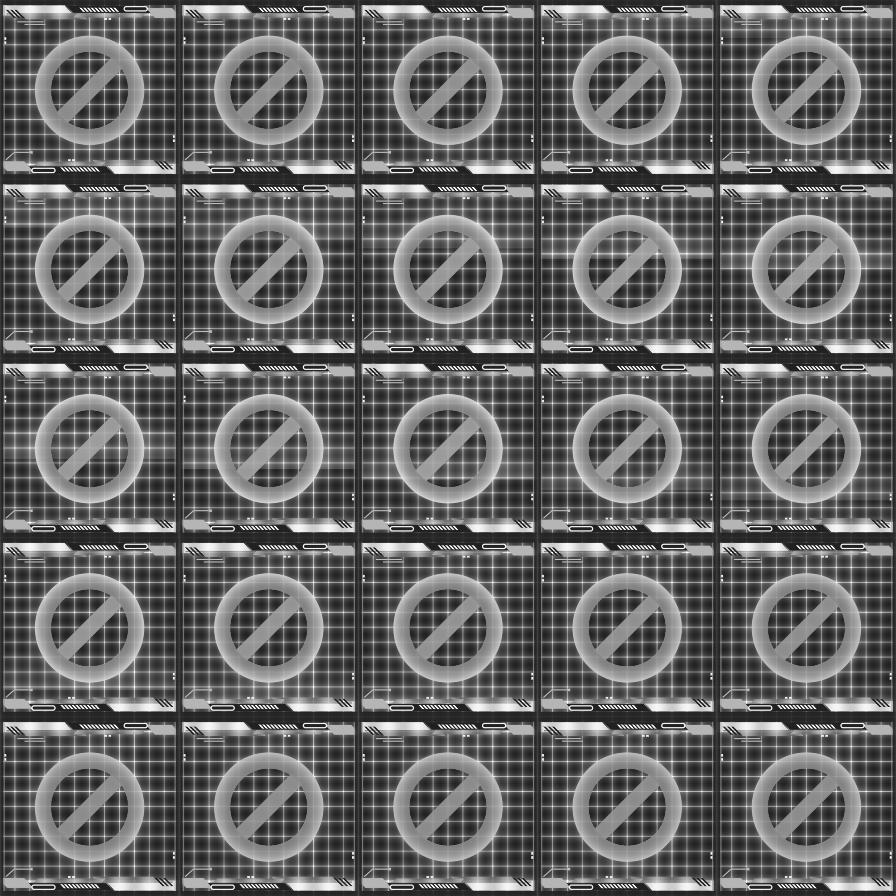
Reproduce this pattern procedurally as a WebGL 2 fragment shader.

```glsl
#version 300 es
precision highp float;
// Five by five monochrome display panels: glowing grid, barred ring, machined frame and a passing scan band.
uniform vec2 u_resolution;
out vec4 fragColor;

// Lengths are in panel widths; panel coordinates start at the upper left.
const float REPEATS = 5.0;
const float GRID_CELLS = 12.0;
const float GRID_HALF_WIDTH = 0.0026;
const float GRID_GLOW_REACH = 0.018;
const float GRID_GLOW = 0.21;
const float RING_OUTER = 0.305;
const float RING_INNER = 0.215;
const float BAR_HALF_WIDTH = 0.043;
const float SCAN_START = -0.02;
const float SCAN_STEP = 0.058;
const float SCAN_HEIGHT = 0.26;
const float GAP_X = 0.018;
const float GAP_Y = 0.028;
const float BACKGROUND = 0.09;
const float GAP_GREY = 0.13;
const float STEEL = 0.56;
const float BRIGHT = 0.88;
const float WHITE = 0.96;
const vec3 TINT = vec3(1.0);

float pixel; // one canvas pixel in panel widths

float hash(vec2 p) {
  return fract(sin(dot(p, vec2(41.3, 289.1))) * 4375.85);
}

float cover(float d) {
  return 1.0 - smoothstep(-0.6 * pixel, 0.6 * pixel, d);
}

float boxDistance(vec2 p, vec2 halfSize) {
  vec2 d = abs(p) - halfSize;
  return length(max(d, 0.0)) + min(max(d.x, d.y), 0.0);
}

// Box between two corners, its sides leaning by slant
float slab(vec2 p, vec2 lo, vec2 hi, float slant) {
  vec2 q = p - 0.5 * (lo + hi);
  q.x -= slant * q.y;
  return cover(boxDistance(q, 0.5 * (hi - lo)));
}

float segment(vec2 p, vec2 a, vec2 b) {
  vec2 ab = b - a;
  return length(p - a - ab * clamp(dot(p - a, ab) / dot(ab, ab), 0.0, 1.0));
}

float gridLight(vec2 p) {
  vec2 index = mod(floor(p * GRID_CELLS + 0.5), GRID_CELLS);
  vec2 d = abs(fract(p * GRID_CELLS + 0.5) - 0.5) / GRID_CELLS;
  vec2 power = 0.75 + 0.5 * vec2(hash(vec2(index.x, 1.0)), hash(vec2(index.y, 7.0)));
  vec2 glow = GRID_GLOW * exp(-d / GRID_GLOW_REACH);
  vec2 line = 0.26 * vec2(cover(d.x - GRID_HALF_WIDTH), cover(d.y - GRID_HALF_WIDTH));
  return dot(power, glow + line);
}

// One edge of the frame; the other is the same turned by half a circle
float frameEdge(float grey, vec2 p, float turned) {
  grey += 0.3 * exp(-abs(p.y - 0.07) / 0.035);
  float sheen = 0.16 * cos(p.x * 37.7);
  grey = mix(grey, STEEL + sheen, 0.8 * slab(p, vec2(0.13, 0.07), vec2(0.47, 0.108), 0.8));
  grey = mix(grey, STEEL - sheen, 0.8 * slab(p, vec2(0.42, 0.075), vec2(0.80, 0.098), -0.9));
  grey = mix(grey, BRIGHT + 0.5 * sheen, slab(p, vec2(-0.02, 0.03), vec2(0.38, 0.074), 0.9));
  grey = mix(grey, BRIGHT, slab(p, vec2(0.0, 0.03), vec2(0.035, 0.085), 0.0));
  grey = mix(grey, STEEL + 0.15, slab(p, vec2(0.84, 0.045), vec2(0.985, 0.10), 0.9));
  grey = mix(grey, GAP_GREY, slab(p, vec2(0.39, 0.03), vec2(0.82, 0.072), 0.9));
  // Hatching, pill outline and dark cuts
  float stripe = abs(fract((p.x - 0.9 * p.y) / 0.021) - 0.5) * 0.021;
  grey = mix(grey, WHITE, cover(stripe - 0.006) * slab(p, vec2(0.45, 0.043), vec2(0.66, 0.066), 0.9));
  float pill = segment(p, vec2(0.705, 0.049), vec2(0.81, 0.049));
  grey = mix(grey, WHITE, cover(abs(pill - 0.012) - 0.0035));
  for (int i = 0; i < 3; i++) {
    float x = 0.055 + 0.024 * float(i);
    grey = mix(grey, GAP_GREY, slab(p, vec2(x, 0.055), vec2(x + 0.012, 0.10), 1.0));
  }
  // Indicator lamps
  for (int i = 0; i < 2; i++) {
    float step = 0.023 * float(i);
    grey = mix(grey, WHITE, cover(boxDistance(p - vec2(0.59 + step, 0.106), vec2(0.007, 0.005))));
    grey = mix(grey, WHITE, cover(boxDistance(p - vec2(0.029, 0.215 + step), vec2(0.006, 0.007))));
  }
  // Bent lead on the lower edge, ruled lines on the upper
  float lead = min(segment(p, vec2(0.83, 0.15), vec2(0.92, 0.15)), segment(p, vec2(0.92, 0.15), vec2(0.965, 0.11)));
  lead = min(lead - 0.003, boxDistance(p - vec2(0.825, 0.15), vec2(0.007)));
  float ruled = min(segment(p, vec2(0.10, 0.122), vec2(0.24, 0.122)), segment(p, vec2(0.14, 0.136), vec2(0.25, 0.136)));
  return mix(grey, 0.75, cover(mix(ruled - 0.003, lead, turned)));
}

void main() {
  vec2 uv = gl_FragCoord.xy / u_resolution * REPEATS;
  vec2 tile = floor(uv);
  vec2 p = vec2(fract(uv.x), 1.0 - fract(uv.y));
  pixel = REPEATS / min(u_resolution.x, u_resolution.y);
  float frame = (REPEATS - 1.0 - tile.y) * REPEATS + tile.x;
  float pulse = sin(3.14159 * clamp(frame / 20.0, 0.0, 1.0));

  float grey = BACKGROUND + gridLight(p);

  // Scan band: sharp lower edge, moving down from panel to panel
  float above = SCAN_START + SCAN_STEP * frame - p.y;
  grey += 0.15 * pulse * cover(-above) * (1.0 - smoothstep(0.0, SCAN_HEIGHT, above));

  // Ring, its halo and the diagonal bar
  vec2 d = p - vec2(0.5, 0.504);
  float r = length(d);
  grey += 0.17 * exp(-max(r - RING_OUTER, 0.0) / 0.03) * step(RING_INNER, r);
  float bar = cover(max(abs(d.x + d.y) * 0.7071 - BAR_HALF_WIDTH, r - RING_INNER - 0.01));
  grey = mix(grey, 0.60 + 0.06 * pulse, 0.88 * bar);
  float rim = clamp((r - RING_INNER) / (RING_OUTER - RING_INNER), 0.0, 1.0);
  float ringGrey = 0.53 + (0.28 + 0.10 * pulse) * rim * rim;
  grey = mix(grey, ringGrey, 0.86 * cover(max(r - RING_OUTER, RING_INNER - r)));

  // Frame edges, side rails and the dark gap between panels
  float turned = step(0.5, p.y);
  grey = frameEdge(grey, mix(p, 1.0 - p, turned), turned);
  vec2 border = min(p, 1.0 - p);
  grey = mix(grey, 0.62, 0.7 * cover(abs(border.x - 0.023) - 0.003));
  float gap = cover(min(border.x - GAP_X, border.y - GAP_Y));
  grey = mix(grey, GAP_GREY + 0.10 * exp(-border.x / 0.006), 0.9 * gap);

  fragColor = vec4(TINT * clamp(grey, 0.0, 1.0), 1.0);
}
```
